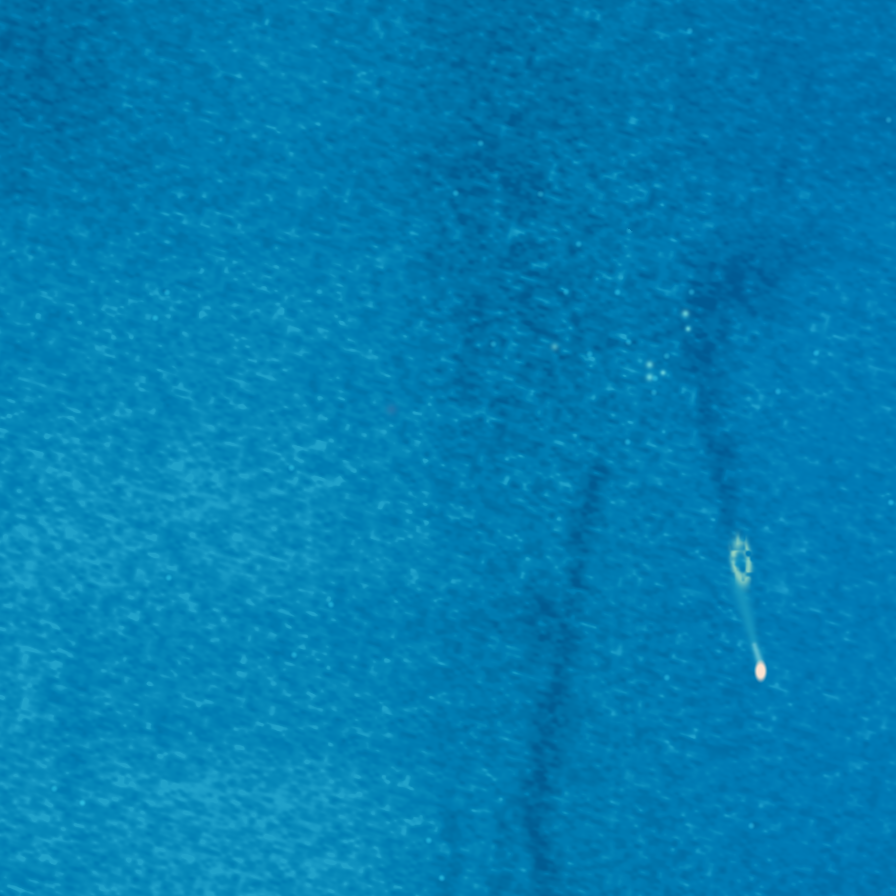
Give the GLSL for this texture, as a Shadertoy shader.

```glsl
// Aerial view of blue sea with soft ripples, dark current streaks and a small boat with its wake

float hash(vec2 p) {
    vec3 q = fract(vec3(p.xyx) * 0.1031);
    q += dot(q, q.yzx + 33.33);
    return fract((q.x + q.y) * q.z);
}

float noise(vec2 p) {
    vec2 i = floor(p), f = fract(p);
    f = f * f * (3.0 - 2.0 * f);
    return mix(mix(hash(i), hash(i + vec2(1, 0)), f.x),
               mix(hash(i + vec2(0, 1)), hash(i + vec2(1, 1)), f.x), f.y);
}

float fbm(vec2 p) {
    float sum = 0.0, amp = 0.5;
    for (int i = 0; i < 4; i++) {
        sum += amp * noise(p);
        p = mat2(1.6, 1.2, -1.2, 1.6) * p + 7.3;
        amp *= 0.5;
    }
    return sum / 0.94;
}

// Soft elliptical patch
float blob(vec2 p, vec2 center, vec2 radius) {
    vec2 d = (p - center) / radius;
    return exp(-dot(d, d));
}

// Soft line whose width runs from wa to wb
float streak(vec2 p, vec2 a, vec2 b, float wa, float wb) {
    vec2 ab = b - a;
    float h = clamp(dot(p - a, ab) / dot(ab, ab), 0.0, 1.0);
    float d = length(p - a - ab * h) / mix(wa, wb, h);
    return exp(-d * d);
}

vec3 seaColor(float t) {
    vec3 c = mix(vec3(0.0, 0.36, 0.57), vec3(0.0, 0.45, 0.655), smoothstep(-0.3, 0.28, t));
    c = mix(c, vec3(0.0, 0.49, 0.70), smoothstep(0.2, 0.52, t));
    c = mix(c, vec3(0.02, 0.53, 0.72), smoothstep(0.48, 0.76, t));
    return mix(c, vec3(0.12, 0.63, 0.79), smoothstep(0.7, 1.2, t));
}

void mainImage(out vec4 fragColor, in vec2 fragCoord) {
    vec2 uv = fragCoord / iResolution.xy;

    // Broad light and shade
    float light = 0.40;
    light += 0.42 * blob(uv, vec2(0.25, 0.42), vec2(0.27, 0.18));
    light += 0.52 * blob(uv, vec2(0.27, 0.06), vec2(0.22, 0.15));
    light += 0.30 * blob(uv, vec2(0.0, 0.25), vec2(0.14, 0.32));
    light += 0.22 * blob(uv, vec2(0.22, 0.66), vec2(0.30, 0.10));
    light += 0.12 * blob(uv, vec2(0.30, 0.90), vec2(0.16, 0.12));
    light += 0.12 * blob(uv, vec2(0.92, 0.42), vec2(0.20, 0.35));
    light -= 0.32 * blob(uv, vec2(0.02, 0.93), vec2(0.16, 0.15));
    light -= 0.27 * blob(uv, vec2(0.55, 0.93), vec2(0.14, 0.22));
    light -= 0.18 * blob(uv, vec2(0.92, 0.88), vec2(0.20, 0.14));
    light -= 0.20 * blob(uv, vec2(0.58, 0.63), vec2(0.10, 0.14));
    light -= 0.08 * blob(uv, vec2(0.58, 0.20), vec2(0.09, 0.25));
    light -= 0.10 * smoothstep(0.47, 0.50, uv.x) * blob(uv, vec2(0.50, 0.57), vec2(0.10, 0.28));
    light -= 0.14 * blob(uv, vec2(0.08, 0.22), vec2(0.025, 0.15));
    light += 0.22 * (fbm(uv * vec2(5.0, 16.0)) - 0.5);
    light += 0.15 * (fbm(uv * vec2(40.0, 3.0) + 20.0) - 0.5);

    // Dark current streaks with wavering edges
    vec2 p = uv + 0.014 * (vec2(noise(uv * 28.0), noise(uv * 28.0 + 50.0)) - 0.5);
    float current = streak(p, vec2(0.667, 0.475), vec2(0.640, 0.350), 0.017, 0.012);
    current = max(current, streak(p, vec2(0.640, 0.350), vec2(0.622, 0.220), 0.012, 0.015));
    current = max(current, streak(p, vec2(0.622, 0.220), vec2(0.597, 0.100), 0.014, 0.017));
    current = max(current, streak(p, vec2(0.597, 0.100), vec2(0.613, -0.02), 0.017, 0.021));
    current = max(current, 0.8 * streak(p, vec2(0.605, 0.330), vec2(0.595, 0.260), 0.020, 0.014));
    current = max(current, 0.7 * streak(p, vec2(0.510, 0.090), vec2(0.488, -0.02), 0.008, 0.015));
    current = max(current, 0.7 * streak(p, vec2(0.565, 0.080), vec2(0.545, -0.02), 0.008, 0.013));
    light -= 0.40 * current;

    // Old wake fading into a wide shadow
    float wake = streak(p, vec2(0.820, 0.410), vec2(0.778, 0.620), 0.012, 0.024);
    wake = max(wake, 0.85 * streak(p, vec2(0.780, 0.640), vec2(0.830, 0.700), 0.040, 0.045));
    wake = max(wake, 0.55 * streak(p, vec2(0.830, 0.700), vec2(0.910, 0.735), 0.040, 0.025));
    light -= 0.46 * wake;

    // Faint pale upright lines
    float lowHalf = 1.0 - smoothstep(0.35, 0.55, uv.y);
    light += 0.10 * lowHalf * (exp(-pow((uv.x - 0.683) / 0.004, 2.0)) + exp(-pow((uv.x - 0.702) / 0.004, 2.0)));

    // Slanted ripples, roughest near the upper centre and calmer at the right
    float rough = 0.95 + 0.45 * blob(uv, vec2(0.62, 0.64), vec2(0.16, 0.22)) - 0.2 * smoothstep(0.75, 0.95, uv.x);
    vec2 r = mat2(0.96, 0.28, -0.28, 0.96) * uv;
    float ripple = 0.6 * noise(r * vec2(85.0, 150.0)) + 0.45 * noise(r * vec2(150.0, 230.0) + 9.0) - 0.525;
    light += rough * (0.82 * ripple + 1.2 * max(ripple - 0.22, 0.0));

    vec3 color = seaColor(light);
    color += vec3(0.0, -0.008, 0.012) * smoothstep(0.6, 0.95, uv.x);

    // Scattered glints
    vec2 cell = floor(uv * 72.0);
    vec2 offset = vec2(hash(cell + 3.1), hash(cell + 8.7)) * 0.3 + 0.35;
    float glint = smoothstep(0.35, 0.05, length(fract(uv * 72.0) - offset));
    float chance = 0.003 + 0.08 * blob(uv, vec2(0.65, 0.64), vec2(0.10, 0.11));
    color += vec3(0.10, 0.15, 0.11) * glint * step(hash(cell + 41.0), chance);
    float flecks = blob(uv, vec2(0.765, 0.650), vec2(0.004)) + blob(uv, vec2(0.768, 0.633), vec2(0.003))
                 + blob(uv, vec2(0.725, 0.593), vec2(0.004)) + blob(uv, vec2(0.725, 0.579), vec2(0.004))
                 + blob(uv, vec2(0.740, 0.584), vec2(0.003)) + 0.7 * blob(uv, vec2(0.619, 0.613), vec2(0.004));
    color = mix(color, vec3(0.45, 0.86, 0.88), min(0.8 * flecks, 1.0));
    color = mix(color, vec3(0.20, 0.45, 0.66), 0.6 * blob(uv, vec2(0.437, 0.543), vec2(0.006)));

    // Fresh wake, broken foam and boat
    float trail = streak(uv, vec2(0.847, 0.262), vec2(0.824, 0.350), 0.004, 0.009);
    color = mix(color, vec3(0.12, 0.62, 0.76), 0.65 * trail);
    vec2 f = mat2(0.99, -0.12, 0.12, 0.99) * (uv - vec2(0.827, 0.375));
    float ring = exp(-pow((length(f / vec2(0.011, 0.027)) - 0.75) / 0.35, 2.0));
    float foam = ring * smoothstep(0.2, 0.75, noise(uv * 170.0 + 4.0)) + 0.7 * blob(uv, vec2(0.823, 0.392), vec2(0.006, 0.008));
    color = mix(color, vec3(0.58, 0.83, 0.76), min(0.9 * foam, 1.0));
    color = mix(color, vec3(0.45, 0.78, 0.84), 0.7 * streak(uv, vec2(0.848, 0.262), vec2(0.842, 0.280), 0.004, 0.003));
    float hull = length((uv - vec2(0.849, 0.251)) / vec2(0.007, 0.012));
    color = mix(color, vec3(0.98, 0.89, 0.82), 1.0 - smoothstep(0.5, 1.2, hull));

    fragColor = vec4(clamp(color, 0.0, 1.0), 1.0);
}
```
